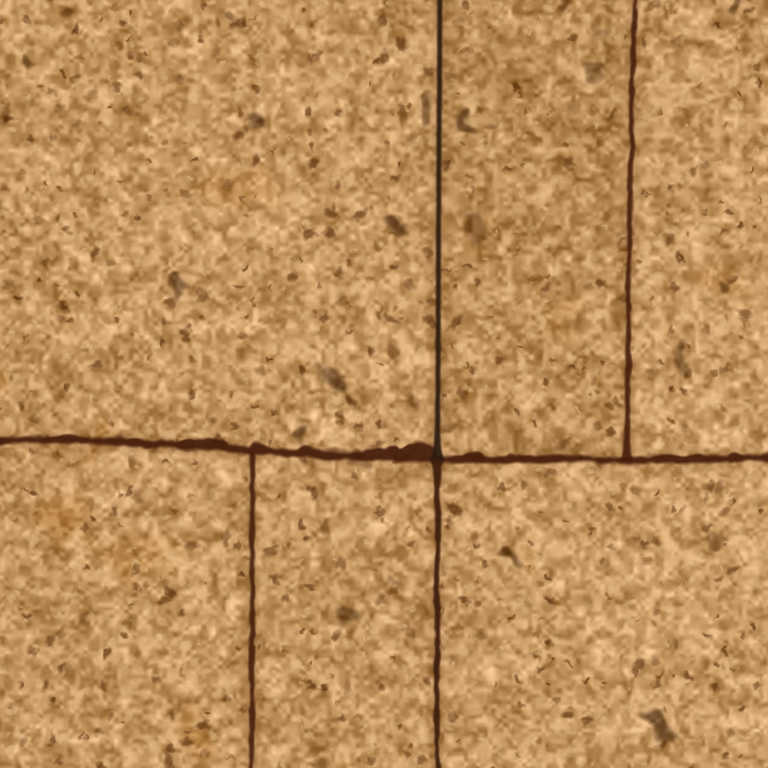
Write a WebGL 2 fragment shader that draws this texture.

```glsl
#version 300 es
precision highp float;

#define GRAIN_SCALE 78.0
#define GRAIN_CONTRAST 0.5
#define JOINT_HALF_WIDTH 0.0031
#define BED_HALF_WIDTH 0.0044
#define JOINT_WOBBLE 0.006
#define PIT_DENSITY 0.3
#define STAIN_DENSITY 0.22
#define FLECK_DENSITY 0.4

uniform vec2 u_resolution;
out vec4 fragColor;

const vec3 STONE = vec3(0.765, 0.585, 0.375);
const vec3 PALE = vec3(0.89, 0.74, 0.53);
const vec3 OCHRE = vec3(0.66, 0.43, 0.16);
const vec3 PIT = vec3(0.43, 0.26, 0.11);
const vec3 JOINT = vec3(0.27, 0.11, 0.04);
const vec3 SHADOW = vec3(0.15, 0.11, 0.07);

float hash(vec2 p) {
    return fract(sin(dot(p, vec2(127.1, 311.7))) * 43758.5453);
}

float noise(vec2 p) {
    vec2 i = floor(p), f = fract(p);
    f = f * f * (3.0 - 2.0 * f);
    return mix(mix(hash(i), hash(i + vec2(1, 0)), f.x),
               mix(hash(i + vec2(0, 1)), hash(i + vec2(1, 1)), f.x), f.y);
}

// Ragged, randomly turned ellipses with soft rims, scattered one per cell
float specks(vec2 p, float cells, float density, float radius, float seed) {
    vec2 q = p * cells + 0.3 * vec2(noise(p * cells * 4.0 + seed), noise(p * cells * 4.0 - seed));
    vec2 home = floor(q);
    float cover = 0.0;
    for (int y = -1; y <= 1; y++)
    for (int x = -1; x <= 1; x++) {
        vec2 cell = home + vec2(x, y);
        vec2 key = cell + seed;
        vec2 d = q - cell - vec2(hash(key + 3.1), hash(key + 7.7));
        float angle = 6.2832 * hash(key + 11.3);
        d = mat2(cos(angle), -sin(angle), sin(angle), cos(angle)) * d;
        d.x *= mix(0.45, 1.0, hash(key + 17.9));
        float size = radius * mix(0.4, 1.0, pow(hash(key + 23.5), 2.0));
        float present = step(hash(key + 29.2), density) * mix(0.4, 1.0, hash(key + 37.4));
        float soft = 0.5 * size + 0.4 * cells / u_resolution.y;
        cover = max(cover, present * (1.0 - smoothstep(size - soft, size + soft, length(d))));
    }
    return cover;
}

// Offset of a joint from its straight course
float wobble(float along, float seed) {
    return JOINT_WOBBLE * (0.5 * noise(vec2(along * 16.0, seed))
         + 0.3 * noise(vec2(along * 55.0, seed)) + 0.2 * noise(vec2(along * 120.0, seed)) - 0.5);
}

float line(float dist, float halfWidth, float soft) {
    return 1.0 - smoothstep(halfWidth - soft, halfWidth + soft, abs(dist));
}

void main() {
    vec2 uv = gl_FragCoord.xy / u_resolution;
    float soft = 0.0018 + 0.4 / u_resolution.y;

    // Layout: one sloping bed joint, one full upright, one short upright per course
    float bedY = mix(0.428, 0.402, smoothstep(0.0, 0.6, uv.x)) + wobble(uv.x, 2.0);
    float upper = step(bedY, uv.y);
    float mainX = 0.5695 + 0.005 * max(uv.y - 0.4, 0.0) + wobble(uv.y, 5.0) * mix(0.8, 0.2, upper);
    float shortX = mix(0.329, 0.809 + 0.016 * uv.y, upper) + wobble(uv.y, 9.0 + upper);
    float toBed = uv.y - bedY, toMain = uv.x - mainX, toShort = uv.x - shortX;

    // Stone: fine layered grain with slight tone differences between slabs
    vec2 warped = uv + 0.006 * vec2(noise(uv * 70.0 + 5.0), noise(uv * 70.0 + 27.0));
    float grain = 0.14 * noise(warped * GRAIN_SCALE * 0.5)
                + 0.42 * noise(warped * GRAIN_SCALE + 13.0)
                + 0.44 * noise(warped * GRAIN_SCALE * 2.0 + 31.0) - 0.5;
    float cloud = noise(uv * 5.0 + 4.0) - 0.5;
    float narrowSlab = upper * step(0.0, toMain) * step(toShort, 0.0);
    float paleSlab = step(0.0, toMain) * (1.0 - narrowSlab);
    vec3 color = STONE + GRAIN_CONTRAST * grain + 0.03 * cloud
               - 0.035 * narrowSlab + 0.012 * paleSlab;

    // Ochre stains, pale flecks, small pits and a few larger hollows
    color = mix(color, OCHRE + 0.3 * grain, 0.5 * specks(uv, 9.0, STAIN_DENSITY, 0.3, 41.0));
    color = mix(color, PALE, 0.65 * specks(uv, 52.0, FLECK_DENSITY, 0.3, 19.0));
    color = mix(color, PIT + 0.2 * grain, 0.85 * specks(uv, 44.0, PIT_DENSITY, 0.27, 53.0));
    color = mix(color, PIT * 0.8 + 0.3 * grain, 0.8 * specks(uv, 14.0, PIT_DENSITY * 0.5, 0.17, 67.0));

    // Worn edges darken softly towards every joint
    float nearest = min(abs(toBed), min(abs(toMain), abs(toShort)));
    float wear = exp(-nearest * 130.0) * (0.3 + 0.7 * noise(uv * 65.0));
    color = mix(color, PIT, 0.55 * wear);

    // Joints: chipped widths, with a broken wedge above the crossing
    float ragged = 0.5 + 0.6 * noise(uv * 42.0 + 8.0) + 0.5 * noise(uv * 110.0);
    float wedge = 0.024 * smoothstep(0.42, 0.56, uv.x) * step(toMain, 0.0) * upper;
    float chip = 0.006 * upper * smoothstep(0.55, 0.9, noise(uv * 45.0 + 17.0));
    float bedWidth = BED_HALF_WIDTH * ragged + chip + wedge * noise(uv * 75.0);
    float corner = 0.006 * exp(-abs(toBed) * 70.0);
    float mainJoint = line(toMain, JOINT_HALF_WIDTH * mix(ragged, 1.0, upper) + corner, soft);
    float shortJoint = line(toShort, JOINT_HALF_WIDTH * ragged + corner * upper, soft);
    color = mix(color, JOINT, 0.92 * line(toBed, bedWidth, soft * 1.4));
    color = mix(color, JOINT, 0.88 * shortJoint);
    color = mix(color, mix(JOINT, SHADOW, 0.3 + 0.5 * upper), 0.92 * mainJoint);

    fragColor = vec4(clamp(color, 0.0, 1.0), 1.0);
}
```
